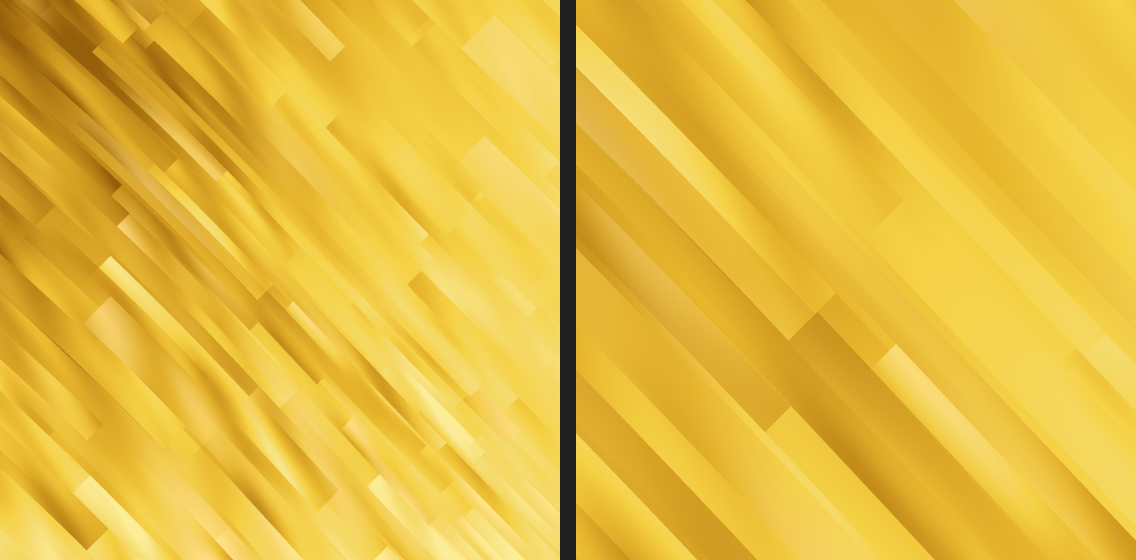
Left, the full canvas; right, a detail of the centre.
Reproduce this background procedurally as a Shadertoy shader.

```glsl
const int LAYERS = 4;
const int SAMPLES = 3;              // per axis, smooths every edge
const float LANES_FIRST = 6.0;      // lanes per unit in the widest layer
const float LANES_STEP = 4.0;
const float BARS_FIRST = 1.3;       // bars per unit length
const float BARS_STEP = 0.3;
const float PRESENCE = 0.68;        // share of cells holding a bar
const float BAR_CONTRAST = 0.46;
const float FOLD_CONTRAST = 0.74;
const float CALM_CONTRAST = 0.34;   // contrast left at the bright side
const float BLUSH_AMOUNT = 0.85;
const vec3 BLUSH = vec3(0.88, 0.71, 0.34);
const vec3 GOLD[7] = vec3[7](
    vec3(0.58, 0.37, 0.04), vec3(0.71, 0.49, 0.08), vec3(0.82, 0.61, 0.13),
    vec3(0.91, 0.72, 0.18), vec3(0.96, 0.82, 0.27), vec3(0.96, 0.86, 0.43),
    vec3(0.99, 0.93, 0.60));

vec3 hash3(vec2 p) {
    vec3 q = fract(p.xyx * vec3(0.1031, 0.1030, 0.0973));
    q += dot(q, q.yxz + 33.33);
    return fract((q.xxy + q.yzz) * q.zyx);
}

vec2 gradientAt(vec2 cell) {
    float angle = 6.28318 * hash3(cell + 57.0).x;
    return vec2(cos(angle), sin(angle));
}

float gradientNoise(vec2 p) {
    vec2 i = floor(p), f = p - i;
    vec2 w = f * f * f * (f * (f * 6.0 - 15.0) + 10.0);
    vec2 e = vec2(0.0, 1.0);
    float low = mix(dot(gradientAt(i), f),
                    dot(gradientAt(i + e.yx), f - e.yx), w.x);
    float high = mix(dot(gradientAt(i + e.xy), f - e.xy),
                     dot(gradientAt(i + e.yy), f - e.yy), w.x);
    return mix(low, high, w.y);
}

vec3 goldRamp(float tone) {
    float t = clamp(tone, 0.0, 0.999) * 6.0;
    int i = int(t);
    return mix(GOLD[i], GOLD[i + 1], fract(t));
}

// Lanes crowd together around the falling diagonal
float laneCoordinate(float across, float layer) {
    return across + 0.17 * tanh(across * 6.0)
         + 0.025 * sin(across * 15.0 + layer * 2.3);
}

vec3 goldBars(vec2 p) {
    float along = (p.x - p.y) * 0.70711;
    float across = (p.x + p.y) * 0.70711;
    across += 0.03 * along * along + 0.006 * sin(along * 5.0 + across * 4.0);

    // Overall light: deep at the upper left, bright to the right and below
    float light = 0.555 + 0.43 * p.x - 0.29 * p.y + 0.42 * p.x * p.y;
    float contrast = mix(1.0, CALM_CONTRAST,
                         smoothstep(-0.25, 0.6, p.x + 0.55 * p.y));
    vec2 foldSpace = vec2(along * 1.7, across * 9.0 + along * 2.4);
    float tone = light + contrast * 0.5 * gradientNoise(foldSpace + 11.0);
    float blush = 0.0;

    // Bars: one crisp end, the other melting into what lies below
    for (int k = 0; k < LAYERS; k++) {
        float layer = float(k);
        float lane = laneCoordinate(across, layer)
                   * (LANES_FIRST + LANES_STEP * layer) + 0.37 * layer;
        float laneId = floor(lane);
        float side = lane - laneId;
        vec3 laneRnd = hash3(vec2(laneId + 80.0, layer * 17.0 + 5.0));
        float run = along * (BARS_FIRST + BARS_STEP * layer)
                  * (0.7 + 0.7 * laneRnd.x) + laneRnd.y * 9.0;
        float barId = floor(run);
        vec2 cell = vec2(laneId + 80.0, barId + 40.0 + layer * 61.0);
        vec3 rnd = hash3(cell);
        vec3 shape = hash3(cell + 213.0);

        float reach = shape.x > 0.4 ? run - barId : 1.0 - run + barId;
        float softSide = shape.y > 0.5 ? side : 1.0 - side;
        float cover = 1.0 - smoothstep(0.3, 1.0, reach);
        cover *= mix(1.0, smoothstep(0.0, 0.9, softSide), shape.z);
        cover *= step(rnd.x, PRESENCE);

        float scale = 1.0 + 0.3 * layer;
        float fold = gradientNoise(foldSpace * scale + rnd.yz * 60.0);
        float barTone = light + contrast * (BAR_CONTRAST * (rnd.y - 0.48)
                      + FOLD_CONTRAST * fold + 0.14 * (0.5 - reach));
        tone = mix(tone, barTone, cover);
        float barBlush = smoothstep(0.5, 0.9, rnd.z)
                       * smoothstep(-0.25, 0.3, fold);
        blush = mix(blush, barBlush, cover);
    }
    vec3 color = goldRamp(tone);
    return mix(color, BLUSH + 0.35 * (tone - 0.5),
               blush * BLUSH_AMOUNT * contrast);
}

void mainImage(out vec4 fragColor, in vec2 fragCoord) {
    vec3 sum = vec3(0.0);
    for (int j = 0; j < SAMPLES * SAMPLES; j++) {
        vec2 offset = (vec2(j % SAMPLES, j / SAMPLES) + 0.5) / float(SAMPLES) - 0.5;
        vec2 p = (fragCoord + offset - 0.5 * iResolution.xy) / iResolution.y;
        sum += goldBars(p);
    }
    fragColor = vec4(sum / float(SAMPLES * SAMPLES), 1.0);
}
```
